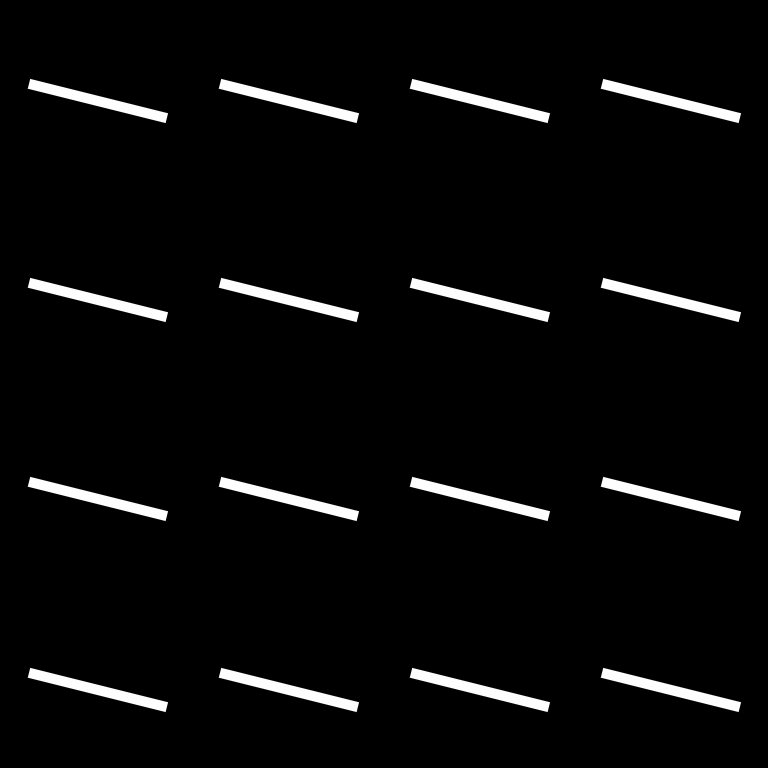
A WebGL 2 fragment shader for this pattern:

```glsl
#version 300 es
precision highp float;
// Four by four grid of slanted white bars on black.

uniform vec2 u_resolution;
out vec4 fragColor;

const vec3 BACKGROUND = vec3(0.0);
const vec3 BAR_COLOR = vec3(0.995);
const int ROWS = 4;
const float COLUMNS = 4.0;
const vec2 FIRST_CENTER = vec2(0.1275, 0.1016); // lower left bar
const vec2 PITCH = vec2(0.2487, 0.2591);
const float BOTTOM_ROW_LIFT = 0.0104;           // lowest gap is tighter
const vec2 BAR_HALF_SIZE = vec2(0.0925, 0.0066);
const float BAR_ANGLE = radians(-14.0);

// Signed distance to a box centred on the origin.
float boxDistance(vec2 p, vec2 halfSize) {
    vec2 d = abs(p) - halfSize;
    return length(max(d, 0.0)) + min(max(d.x, d.y), 0.0);
}

// Coordinates of p in a frame turned by angle.
vec2 toRotatedFrame(vec2 p, float angle) {
    float c = cos(angle), s = sin(angle);
    return vec2(c * p.x + s * p.y, c * p.y - s * p.x);
}

void main() {
    float canvasSize = min(u_resolution.x, u_resolution.y);
    vec2 uv = gl_FragCoord.xy / canvasSize;
    float pixel = 1.0 / canvasSize;

    // Nearest column
    float column = clamp(round((uv.x - FIRST_CENTER.x) / PITCH.x), 0.0, COLUMNS - 1.0);

    // Closest bar over all rows
    float barDistance = 1.0;
    for (int row = 0; row < ROWS; row++) {
        vec2 center = FIRST_CENTER + PITCH * vec2(column, float(row));
        if (row > 0) center.y -= BOTTOM_ROW_LIFT;
        vec2 local = toRotatedFrame(uv - center, BAR_ANGLE);
        barDistance = min(barDistance, boxDistance(local, BAR_HALF_SIZE));
    }

    // Antialiased fill
    float coverage = clamp(0.5 - barDistance / pixel, 0.0, 1.0);
    fragColor = vec4(mix(BACKGROUND, BAR_COLOR, coverage), 1.0);
}
```
